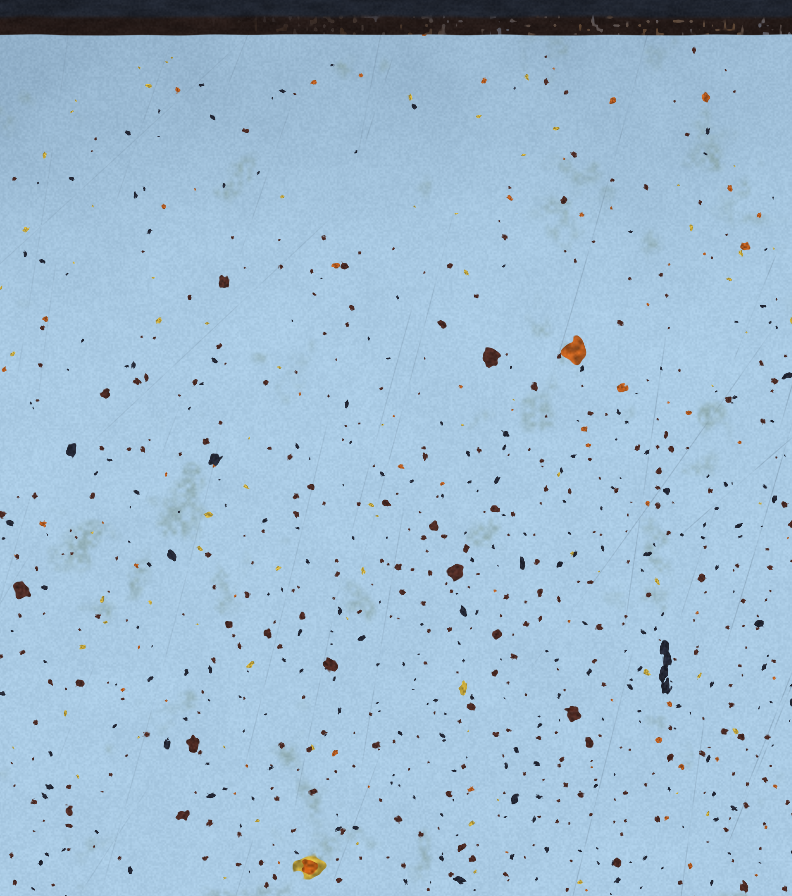
Give the GLSL for this texture, as a WebGL 1 fragment shader.

```glsl
precision highp float;
// Pale blue painted panel with fine scratches, rusty debris specks and a dark top rail.
uniform vec2 u_resolution;

#define PAINT vec3(0.665, 0.795, 0.895)
#define PAINT_SHADE vec3(0.555, 0.675, 0.775)
#define RUST vec3(0.27, 0.13, 0.10)
#define SOOT vec3(0.11, 0.12, 0.17)
#define ORANGE vec3(0.68, 0.32, 0.08)
#define OCHRE vec3(0.74, 0.62, 0.20)
#define RAIL_EDGE 0.961
#define GRAIN 0.055
#define SCRATCHES 34
#define SCRATCH_DEPTH 0.38
#define SPECK_AMOUNT 0.95

float hash(vec2 p) {
  vec3 q = fract(vec3(p.xyx) * 0.1031);
  q += dot(q, q.yzx + 33.33);
  return fract((q.x + q.y) * q.z);
}

vec2 hash2(vec2 p) { return vec2(hash(p + 3.7), hash(p.yx + 41.3)); }

float noise(vec2 p) {
  vec2 i = floor(p), f = fract(p);
  f = f * f * (3.0 - 2.0 * f);
  return mix(mix(hash(i), hash(i + vec2(1, 0)), f.x),
             mix(hash(i + vec2(0, 1)), hash(i + vec2(1, 1)), f.x), f.y);
}

float fbm(vec2 p) {
  return 0.5 * noise(p) + 0.3 * noise(p * 2.1 + 7.0) + 0.2 * noise(p * 4.3 + 19.0);
}

float cover(float d) {
  float aa = 0.75 / u_resolution.y;
  return 1.0 - smoothstep(-aa, aa, d);
}

// Ragged crumb: elongated, turned, with a mottled interior
void crumb(inout vec3 col, vec2 p, vec2 centre, float r, float stretch, float angle, vec3 tint, float seed) {
  vec2 q = p - centre;
  float c = cos(angle), s = sin(angle);
  q = vec2(c * q.x + s * q.y, (c * q.y - s * q.x) * stretch);
  float ragged = r * (0.6 + 0.8 * noise(q / r * 1.5 + seed));
  float mottle = 0.7 + 0.6 * noise(q / r * 2.5 + seed + 9.0);
  col = mix(col, tint * mottle, cover(length(q) - ragged) * 0.95);
}

// Debris thickens downwards and to the right
float density(vec2 p) {
  float lower = 1.0 - smoothstep(0.3, 0.85, p.y);
  float patches = smoothstep(0.2, 0.7, fbm(p * 6.0 + 5.0));
  return (0.28 + 0.72 * lower * mix(0.45, 1.0, p.x)) * (0.45 + 0.8 * patches);
}

void specks(inout vec3 col, vec2 p, float grid, float rMin, float rMax, float amount, float seed) {
  vec2 cell = floor(p * grid);
  vec2 place = hash2(cell + seed), pick = hash2(cell + seed + 57.0), form = hash2(cell + seed + 113.0);
  vec2 centre = (cell + 0.12 + 0.76 * place) / grid;
  if (pick.x > amount * density(centre)) return;
  float warm = mix(0.13, 0.65, smoothstep(0.45, 1.0, centre.y));
  vec3 tint = mix(RUST, SOOT, step(0.6, form.x));
  if (pick.y < warm) tint = mix(ORANGE, OCHRE, step(0.5, form.x));
  float r = mix(rMin, rMax, form.y * form.y);
  crumb(col, p, centre, r, 1.0 + 0.9 * form.x, place.x * 40.0, tint, seed + place.y * 50.0);
}

// Long steep hairlines, mostly leaning right, with a few flatter ones
float scratches(vec2 p) {
  float mark = 0.0;
  for (int i = 0; i < SCRATCHES; i++) {
    float n = float(i);
    vec2 a = hash2(vec2(n, 11.0)), b = hash2(vec2(n, 29.0));
    float lean = mix(0.12, 0.42, b.x);
    if (mod(n, 6.0) < 0.5) lean = mix(0.55, 1.2, b.x);
    vec2 dir = normalize(vec2(lean, 1.0));
    vec2 q = p - a * vec2(0.95, 0.95);
    float along = dot(q, dir);
    float across = q.x * dir.y - q.y * dir.x + 0.12 * (b.y - 0.5) * along * along;
    float span = mix(0.06, 0.32, b.y);
    float ends = 1.0 - smoothstep(span * 0.75, span, abs(along));
    float worn = smoothstep(0.15, 0.65, noise(vec2(along * 45.0, n * 7.0)));
    mark = max(mark, cover(abs(across) - 0.0005) * ends * (0.25 + 0.75 * worn) * (0.4 + 0.6 * a.x));
  }
  return mark;
}

vec3 panel(vec2 p) {
  float shade = 0.55 * smoothstep(0.62, 0.98, p.y) * (0.5 + fbm(p * 7.0));
  shade += 0.25 * smoothstep(0.5, 1.0, p.y) * (1.0 - smoothstep(0.0, 0.3, p.x));
  vec3 col = mix(PAINT, PAINT_SHADE, shade + 0.25 * (fbm(p * 22.0) - 0.5));
  // Faint green-grey smudges
  float smudge = smoothstep(0.67, 0.85, fbm(p * 15.0 + 31.0)) * noise(p * 190.0);
  col = mix(col, vec3(0.50, 0.60, 0.58), 0.6 * smudge);
  return mix(col, vec3(0.38, 0.47, 0.55), SCRATCH_DEPTH * scratches(p));
}

// Blue-black strip above a rusty lip with scattered flecks
vec3 rail(vec2 p) {
  float lip = 1.0 - smoothstep(0.979, 0.986, p.y + 0.003 * noise(p * 30.0));
  vec3 col = mix(vec3(0.12, 0.14, 0.18), vec3(0.14, 0.10, 0.09), lip);
  col *= 0.75 + 0.5 * fbm(p * vec2(40.0, 130.0));
  float fleck = smoothstep(0.72, 0.86, noise(p * 210.0)) * lip * smoothstep(0.1, 0.7, p.x);
  return mix(col, mix(vec3(0.45, 0.32, 0.20), vec3(0.46, 0.50, 0.58), noise(p * 60.0)), 0.7 * fleck);
}

void main() {
  vec2 p = gl_FragCoord.xy / u_resolution.y;
  vec3 col = panel(p);
  specks(col, p, 31.0, 0.0012, 0.0036, SPECK_AMOUNT, 5.0);
  specks(col, p + 0.013, 27.0, 0.0013, 0.0042, SPECK_AMOUNT, 83.0);
  specks(col, p, 15.0, 0.0032, 0.0062, SPECK_AMOUNT * 0.85, 171.0);
  specks(col, p, 7.0, 0.0065, 0.0105, SPECK_AMOUNT * 0.5, 239.0);
  // Larger rust flakes and a small beaded dark husk
  crumb(col, p, vec2(0.64, 0.61), 0.013, 1.0, 0.3, ORANGE, 4.0);
  crumb(col, p, vec2(0.345, 0.034), 0.014, 1.1, 0.0, OCHRE, 2.0);
  crumb(col, p, vec2(0.345, 0.034), 0.009, 1.1, 0.0, ORANGE, 8.0);
  for (int i = 0; i < 4; i++) {
    float n = float(i);
    crumb(col, p, vec2(0.744 - 0.003 * mod(n, 2.0), 0.234 + 0.014 * n), 0.008, 1.7, 1.4, SOOT, n);
  }
  float edge = cover(RAIL_EDGE + 0.0015 * (noise(p * 25.0) - 0.5) - p.y);
  col = mix(col, rail(p), edge);
  col += GRAIN * (noise(p * 520.0) - 0.5) * mix(1.0, 0.6, edge);
  gl_FragColor = vec4(clamp(col, 0.0, 1.0), 1.0);
}
```
